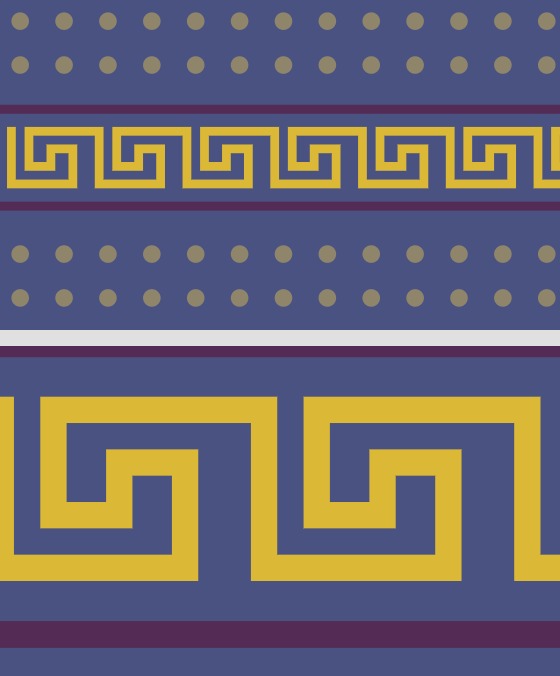
Top, the full canvas; bottom, a detail of the centre.
Write a WebGL 1 fragment shader that draws this pattern.

```glsl
precision highp float;

uniform vec2 u_resolution;

// Square-ended stroke of unit width along an axis-aligned segment.
float strokeDist(vec2 p, vec2 a, vec2 b) {
  vec2 q = abs(p - 0.5 * (a + b)) - 0.5 * abs(b - a) - 0.5;
  return max(q.x, q.y);
}

// Greek key, ten units long and seven high, y pointing down.
float meanderDist(vec2 p) {
  vec2 q = vec2(mod(p.x + 1.0, 10.0) - 1.0, p.y);
  float d = strokeDist(q, vec2(0.5, 0.5), vec2(0.5, 6.5));
  d = min(d, strokeDist(q, vec2(0.5, 6.5), vec2(7.5, 6.5)));
  d = min(d, strokeDist(q, vec2(7.5, 6.5), vec2(7.5, 2.5)));
  d = min(d, strokeDist(q, vec2(7.5, 2.5), vec2(5.0, 2.5)));
  d = min(d, strokeDist(q, vec2(5.0, 2.5), vec2(5.0, 4.5)));
  d = min(d, strokeDist(q, vec2(5.0, 4.5), vec2(2.5, 4.5)));
  d = min(d, strokeDist(q, vec2(2.5, 4.5), vec2(2.5, 0.5)));
  // Top bar, and its end reaching in from the previous key
  d = min(d, strokeDist(q, vec2(2.5, 0.5), vec2(10.5, 0.5)));
  d = min(d, strokeDist(q, vec2(-2.5, 0.5), vec2(0.5, 0.5)));
  // The run begins with a clean upright
  return max(d, -p.x);
}

// Paired rows of dots above and below the border.
float dotDist(vec2 p) {
  float x = mod(p.x - 1.5 + 2.5, 5.0) - 2.5;
  float y = mod(p.y - 4.91 + 13.27, 26.54) - 13.27;
  return length(vec2(x, abs(y) - 2.5)) - 1.0;
}

float coverage(float d, float pixel) {
  return clamp(0.5 - d / pixel, 0.0, 1.0);
}

void main() {
  // One unit is the width of the key's stroke, measured from the top left
  float pixel = 63.81 / u_resolution.x;
  vec2 p = vec2(gl_FragCoord.x, u_resolution.y - gl_FragCoord.y) * pixel;
  p.x -= 0.8;

  vec3 color = vec3(0.29, 0.32, 0.51);
  color = mix(color, vec3(0.56, 0.52, 0.42), coverage(dotDist(p), pixel));

  // Rules on either side of the key
  float rule = abs(abs(p.y - 17.97) - 5.52) - 0.51;
  color = mix(color, vec3(0.33, 0.17, 0.33), coverage(rule, pixel));

  float key = meanderDist(p - vec2(0.0, 14.46));
  color = mix(color, vec3(0.86, 0.72, 0.21), coverage(key, pixel));

  gl_FragColor = vec4(color, 1.0);
}
```
